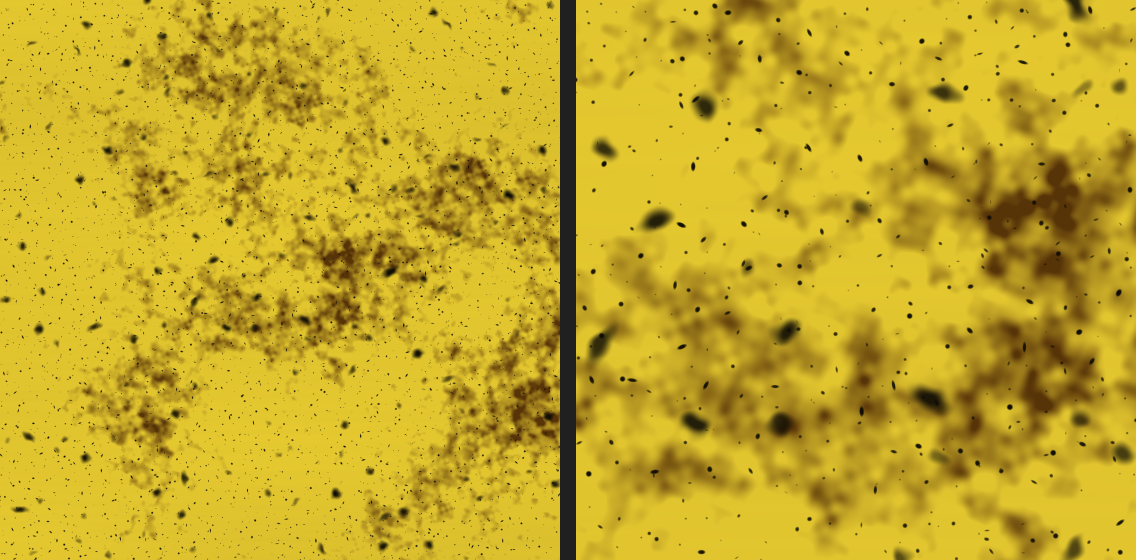
Left, the full canvas; right, a detail of the centre.
A WebGL 1 fragment shader for this texture:

```glsl
precision highp float;

uniform vec2 u_resolution;

#define STAIN_SCALE 5.0
#define STAIN_CONTRAST 2.35
#define STAIN_LEVEL 0.07
#define GRAIN_SCALE 68.0
#define GRAIN_CONTRAST 1.15
#define SPOT_CELLS 14.0
#define SPOT_CHANCE 0.72
#define SPOT_RADII vec2(0.0035, 0.0075)
#define SPECK_CELLS 52.0
#define SPECK_CHANCE 0.75
#define SPECK_RADII vec2(0.0004, 0.0016)

const vec3 YELLOW = vec3(0.875, 0.765, 0.18);
const vec3 BROWN = vec3(0.34, 0.20, 0.03);
const vec3 SOOT = vec3(0.06, 0.05, 0.02);

float hash(vec2 p) {
  return fract(sin(dot(p, vec2(127.1, 311.7))) * 43758.5453);
}

float noise(vec2 p) {
  vec2 cell = floor(p);
  vec2 f = fract(p);
  f = f * f * (3.0 - 2.0 * f);
  float low = mix(hash(cell), hash(cell + vec2(1.0, 0.0)), f.x);
  float high = mix(hash(cell + vec2(0.0, 1.0)), hash(cell + 1.0), f.x);
  return mix(low, high, f.y);
}

mat2 rotation(float angle) {
  float c = cos(angle);
  float s = sin(angle);
  return mat2(c, s, -s, c);
}

float fbm(vec2 p) {
  float sum = 0.0;
  float total = 0.0;
  float weight = 1.0;
  mat2 turn = rotation(0.65);
  for (int i = 0; i < 4; i++) {
    sum += weight * noise(p);
    total += weight;
    weight *= 0.6;
    p = turn * p * 2.03 + 17.3;
  }
  return sum / total;
}

// Patchy cloud broken up by fine mottling
float stainAmount(vec2 uv) {
  float cloud = fbm(uv * STAIN_SCALE + 3.7) - 0.5;
  vec2 grainPos = rotation(0.4) * uv * GRAIN_SCALE;
  float grain = 0.65 * noise(grainPos) + 0.35 * noise(grainPos * 2.1 + 9.0) - 0.5;
  float amount = cloud * STAIN_CONTRAST + grain * GRAIN_CONTRAST - STAIN_LEVEL;
  amount = max(amount, 0.0);
  return min(amount * (0.75 + 0.6 * amount), 1.0);
}

// Randomly turned ellipses, one candidate per grid cell
float scatter(vec2 uv, float cells, float chance, vec2 radii, float blur, float seed) {
  float pixel = 0.7 / u_resolution.y;
  float ink = 0.0;
  for (int j = -1; j <= 1; j++) {
    for (int i = -1; i <= 1; i++) {
      vec2 id = floor(uv * cells) + vec2(float(i), float(j));
      vec2 key = id + seed;
      vec2 center = (id + vec2(hash(key), hash(key + 31.4))) / cells;
      float size = hash(key + 57.9);
      float stretch = 1.0 + 1.1 * pow(hash(key + 83.2), 3.0);
      vec2 d = rotation(6.2832 * hash(key + 12.6)) * (uv - center);
      float dist = length(d * vec2(1.0 / stretch, sqrt(stretch)));
      float radius = mix(radii.x, radii.y, size * size);
      float edge = radius * blur + pixel;
      float cover = 1.0 - smoothstep(radius - edge, radius + edge, dist);
      float present = step(hash(key + 45.1), chance);
      ink = max(ink, present * cover * mix(0.3, 1.0, size));
    }
  }
  return ink;
}

void main() {
  vec2 uv = gl_FragCoord.xy / u_resolution.y;

  // Paint with faint broad tone and horizontal streaks
  float tone = 0.06 * (noise(uv * vec2(2.0, 5.0) + 5.0) - 0.5);
  tone += 0.012 * (noise(uv * vec2(4.0, 140.0)) - 0.5);
  vec3 color = YELLOW * (1.0 + tone);

  color = mix(color, BROWN, stainAmount(uv));

  // Soft dark spots with slightly ragged outlines
  vec2 ragged = vec2(noise(uv * 110.0), noise(uv * 110.0 + 41.0)) - 0.5;
  float spots = scatter(uv + 0.005 * ragged, SPOT_CELLS, SPOT_CHANCE, SPOT_RADII, 0.6, 7.0);
  color = mix(color, SOOT, spots);

  // Two layers of crisp specks
  float specks = scatter(uv, SPECK_CELLS, SPECK_CHANCE, SPECK_RADII, 0.15, 101.0);
  vec2 turned = rotation(0.5) * uv;
  specks = max(specks, scatter(turned, SPECK_CELLS, SPECK_CHANCE, SPECK_RADII, 0.15, 203.0));
  color = mix(color, SOOT, specks);

  gl_FragColor = vec4(color, 1.0);
}
```
